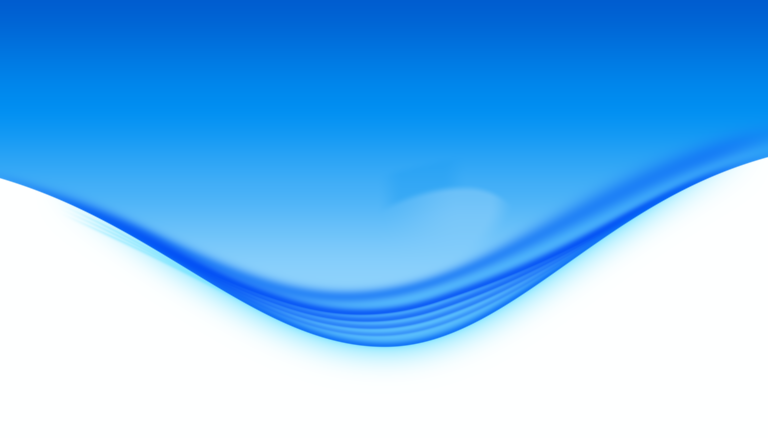
This background is drawn by a WebGL 1 fragment shader. Its source:

```glsl
precision highp float;
uniform vec2 u_resolution;

const vec3 NAVY = vec3(0.0, 0.345, 0.80);
const vec3 AZURE = vec3(0.0, 0.565, 0.95);
const vec3 SKY = vec3(0.23, 0.67, 0.965);
const vec3 PALE = vec3(0.55, 0.82, 0.985);
const vec3 DEEP = vec3(0.01, 0.31, 0.96);
const vec3 CYAN = vec3(0.42, 0.88, 1.0);
const vec3 WHITE = vec3(0.995, 1.0, 1.0);

// Bell-shaped dip with separate left and right flanks
float valley(float x, float center, float bottom, vec2 rise, vec2 width) {
    float right = step(center, x);
    float d = (x - center) / mix(width.x, width.y, right);
    return bottom + mix(rise.x, rise.y, right) * (1.0 - exp(-d * d));
}

float outerEdge(float x) {
    return valley(x, 0.501, 0.208, vec2(0.454, 0.489), vec2(0.3646, 0.3385));
}

float innerEdge(float x) {
    return valley(x, 0.449, 0.322, vec2(0.320, 0.432), vec2(0.3385, 0.404));
}

// Ridge with different softness below and above its crest
float ridge(float d, float below, float above) {
    float s = d / (d < 0.0 ? below : above);
    return exp(-s * s);
}

// Fades in and out along an interval
float span(float x, float a, float b, float soft) {
    return smoothstep(a, a + soft, x) * (1.0 - smoothstep(b - soft, b, x));
}

vec3 skyGradient(float depth) {
    vec3 c = mix(NAVY, AZURE, smoothstep(-0.06, 0.29, depth));
    c = mix(c, SKY, smoothstep(0.23, 0.43, depth));
    return mix(c, PALE, smoothstep(0.37, 0.65, depth));
}

// Faint shaded patch above a pale curved fan
vec3 addFan(vec3 base, vec2 uv) {
    float arc = 0.574 - 11.0 * (uv.x - 0.608) * (uv.x - 0.608) * step(0.608, uv.x)
        - 4.5 * (uv.x - 0.608) * (uv.x - 0.608) * step(uv.x, 0.608);
    float shade = smoothstep(arc - 0.01, arc + 0.012, uv.y)
        * span(uv.x, 0.49, 0.61, 0.035)
        * (1.0 - smoothstep(0.0, 0.025, uv.y - 0.59 - 0.4 * (uv.x - 0.50)));
    float flank = 0.662 - 1.5 * pow(max(0.53 - uv.y, 0.0), 1.6);
    float fan = (1.0 - smoothstep(arc - 0.014, arc + 0.006, uv.y))
        * smoothstep(0.49, 0.60, uv.x)
        * (1.0 - smoothstep(flank - 0.025, flank + 0.008, uv.x))
        * smoothstep(0.37, 0.52, uv.y);
    base = mix(base, vec3(0.13, 0.62, 0.95), 0.45 * shade);
    return mix(base, vec3(0.62, 0.84, 0.98), 0.42 * fan);
}

// Translucent ribbon between the two edges, with converging strands
vec3 addRibbon(vec3 base, vec2 uv, float inner, float outer, float tilt) {
    float inside = (uv.y - inner) * tilt;
    float rim = (uv.y - outer) * tilt;
    float reach = span(uv.x, 0.03, 1.08, 0.17);
    float rightSide = smoothstep(0.55, 0.85, uv.x);
    float body = (1.0 - smoothstep(-0.025, 0.015, inside)) * reach;
    vec3 c = mix(base, vec3(0.30, 0.74, 0.99), 0.75 * body);

    float soft = mix(0.016, 0.028, rightSide);
    c = mix(c, vec3(0.05, 0.43, 0.96), 0.72 * reach * ridge(inside, soft, soft));

    float gather = smoothstep(0.10, 0.45, abs(uv.x - 0.47));
    for (int i = 0; i < 4; i++) {
        float k = float(i);
        float t = mix(0.35 + 0.14 * k, 1.0, gather);
        float d = (uv.y - mix(inner, outer, t)) * tilt;
        float strength = (0.85 - 0.16 * k) * span(uv.x, 0.07, 0.97, 0.16);
        c = mix(c, DEEP, strength * ridge(d, 0.004, 0.013 - 0.002 * k));
    }
    float rimFade = span(uv.x, -0.06, 1.08, 0.22);
    c = mix(c, vec3(0.02, 0.40, 0.96), 0.85 * rimFade * ridge(rim, 0.006, 0.013));
    float knot = ridge(uv.x - 0.26, 0.12, 0.10);
    return mix(c, DEEP, 0.6 * knot * ridge(rim - 0.012, 0.012, 0.016));
}

// White ground lit by a cyan halo and thin streaks under the ribbon
vec3 groundColor(vec2 uv, float outer, float tilt) {
    float drop = max((outer - uv.y) * tilt, 0.0);
    float reach = span(uv.x, 0.04, 1.01, 0.20);
    float halo = 0.36 * exp(-drop * drop / 0.0021) + 0.42 * exp(-drop / 0.013);
    vec3 c = mix(WHITE, CYAN, halo * reach);
    for (int i = 0; i < 3; i++) {
        float k = float(i);
        float offset = (0.010 + 0.009 * k) * (1.0 - smoothstep(0.08, 0.34, uv.x));
        float streak = ridge(drop - offset, 0.003, 0.004);
        c = mix(c, CYAN, 0.38 * streak * span(uv.x, 0.07, 0.32, 0.09));
    }
    return c;
}

void main() {
    vec2 uv = gl_FragCoord.xy / u_resolution;
    float outer = outerEdge(uv.x);
    float inner = innerEdge(uv.x);
    float aspect = u_resolution.x / u_resolution.y;
    float slope = (outerEdge(uv.x + 0.002) - outerEdge(uv.x - 0.002)) / (0.004 * aspect);
    float tilt = inversesqrt(1.0 + slope * slope);

    vec3 sky = addFan(skyGradient(1.0 - uv.y), uv);
    vec3 wave = addRibbon(sky, uv, inner, outer, tilt);
    vec3 ground = groundColor(uv, outer, tilt);
    float pixel = 1.0 / u_resolution.y;
    float cover = smoothstep(-pixel, pixel, (uv.y - outer) * tilt);
    gl_FragColor = vec4(mix(ground, wave, cover), 1.0);
}
```
